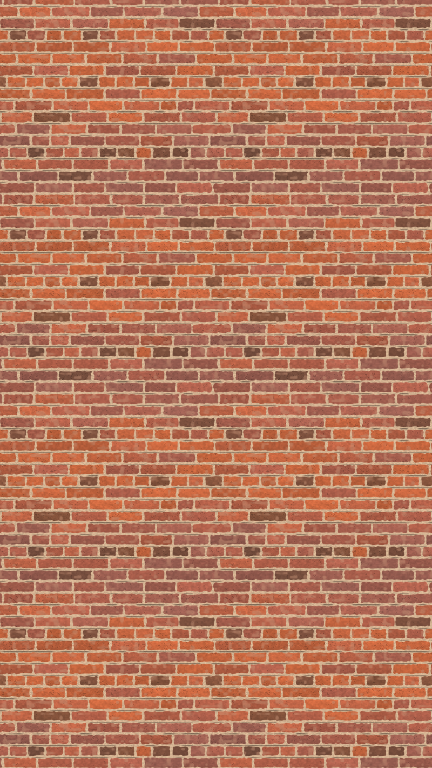
Write a WebGL 1 fragment shader that draws this texture.

```glsl
precision highp float;
// Weathered red brick wall: stretcher courses with header courses, in a repeating tile.
uniform vec2 u_resolution;

// Layout; lengths are in courses (one course = 1.0)
const vec2 WALL = vec2(36.8, 65.44);    // courses spanned by the canvas
const vec2 TILE = vec2(18.4, 17.0);     // size of the repeating tile
const float STRETCHERS = 6.0;           // long bricks per tile width
const float BED_JOINT = 0.20;
const float HEAD_JOINT = 0.19;
const float CORNER = 0.10;
const float JOINT_JITTER = 0.14;        // fraction of a brick
const float EDGE_WEAR = 0.17;
const float SPLIT_CHANCE = 0.10;        // stretchers replaced by two headers

// Colours
const vec3 MORTAR = vec3(0.84, 0.71, 0.58);
const vec3 PLUM   = vec3(0.60, 0.37, 0.32);
const vec3 ROSE   = vec3(0.68, 0.37, 0.29);
const vec3 ORANGE = vec3(0.76, 0.39, 0.24);
const vec3 BROWN  = vec3(0.43, 0.30, 0.23);
const vec3 LIME   = vec3(0.77, 0.57, 0.46);

float hash(vec2 p) {
  return fract(sin(dot(p, vec2(127.1, 311.7))) * 43758.5453);
}

// Value noise that wraps at the tile edges
float noise(vec2 p, vec2 scale) {
  vec2 period = floor(TILE * scale + 0.5);
  vec2 s = p * scale;
  vec2 i = floor(s);
  vec2 f = fract(s);
  f = f * f * (3.0 - 2.0 * f);
  vec2 a = mod(i, period);
  vec2 b = mod(i + 1.0, period);
  return mix(mix(hash(a), hash(vec2(b.x, a.y)), f.x),
             mix(hash(vec2(a.x, b.y)), hash(b), f.x), f.y);
}

// 1.0 on the courses made of brick ends
float isHeaderCourse(float course) {
  float gap = min(min(abs(course - 3.0), abs(course - 7.0)), abs(course - 13.0));
  return 1.0 - step(0.5, gap);
}

float jointShift(float index, float count, float course) {
  return JOINT_JITTER * hash(vec2(mod(index, count) + 3.0, course + 41.0));
}

float roundedBox(vec2 p, vec2 halfSize) {
  vec2 d = abs(p) - halfSize + CORNER;
  return length(max(d, 0.0)) + min(max(d.x, d.y), 0.0) - CORNER;
}

vec3 brickColour(vec2 id, float header) {
  float pick = hash(id + 17.0);
  float warmth = 0.52 + 0.28 * cos(6.2832 * (id.y - 7.0) / TILE.y);
  warmth = clamp(warmth + (pick - 0.5) * 0.9 + 0.2 * header, 0.0, 1.0);
  vec3 colour = mix(PLUM, ROSE, smoothstep(0.0, 0.5, warmth));
  colour = mix(colour, ORANGE, smoothstep(0.4, 0.95, warmth));
  float burnt = step(mix(0.96, 0.84, header), hash(id + 59.0));
  colour = mix(colour, BROWN, burnt * 0.75);
  return colour * (0.93 + 0.15 * hash(id + 83.0));
}

void main() {
  // Wall position, measured down from the top; courses centred on integers
  vec2 uv = gl_FragCoord.xy / u_resolution;
  vec2 p = vec2(uv.x, 1.0 - uv.y) * WALL + vec2(0.0, 0.5);
  float pixel = WALL.y / u_resolution.y;

  // Course and brick
  float course = mod(floor(p.y), TILE.y);
  float header = isHeaderCourse(course);
  float count = STRETCHERS * (1.0 + header);
  float brickWidth = TILE.x / count;
  float x = p.x / brickWidth + 0.5 * mod(course, 2.0) + 0.2 * hash(vec2(course, 7.0));
  float index = floor(x);
  index -= step(x, index + jointShift(index, count, course));
  float left = index + jointShift(index, count, course);
  float right = index + 1.0 + jointShift(index + 1.0, count, course);
  vec2 id = vec2(mod(index, count), course);

  // Occasional pair of headers in place of a stretcher
  float middle = 0.5 * (left + right);
  if (header < 0.5 && hash(id + 29.0) < SPLIT_CHANCE) {
    if (x < middle) { right = middle; }
    else { left = middle; id.x += 0.5; }
  }

  // Brick outline with chipped edges
  float fine = noise(p, vec2(5.0, 6.0));
  float broad = noise(p, vec2(1.25, 2.0));
  float grain = noise(p, vec2(10.0, 12.0));
  float down = fract(p.y);
  vec2 local = vec2((x - 0.5 * (left + right)) * brickWidth, down - 0.5);
  vec2 halfSize = 0.5 * vec2((right - left) * brickWidth - HEAD_JOINT, 1.0 - BED_JOINT);
  halfSize.y -= 0.04 * hash(id + 101.0);
  float d = roundedBox(local, halfSize) + EDGE_WEAR * (0.6 * fine + 0.4 * broad - 0.5);
  float face = 1.0 - smoothstep(-0.55 * pixel, 0.55 * pixel, d);

  // Brick face: mottling, pits and lime smears
  vec3 brick = brickColour(id, header);
  brick *= 0.88 + 0.13 * fine + 0.11 * grain;
  brick *= 1.0 - 0.22 * smoothstep(0.76, 0.95, grain) * step(0.4, broad);
  brick = mix(brick, LIME, 0.45 * smoothstep(0.62, 0.9, noise(p, vec2(2.5, 3.0))));
  brick *= 1.0 + 0.07 * (0.5 - down);

  // Mortar: grain, and shadow under the course above
  vec3 mortar = MORTAR * (0.91 + 0.16 * grain);
  float shadow = (1.0 - smoothstep(0.0, 0.16, down)) * smoothstep(0.35, 0.75, broad);
  mortar *= 1.0 - 0.38 * shadow;

  gl_FragColor = vec4(mix(mortar, brick, face), 1.0);
}
```
